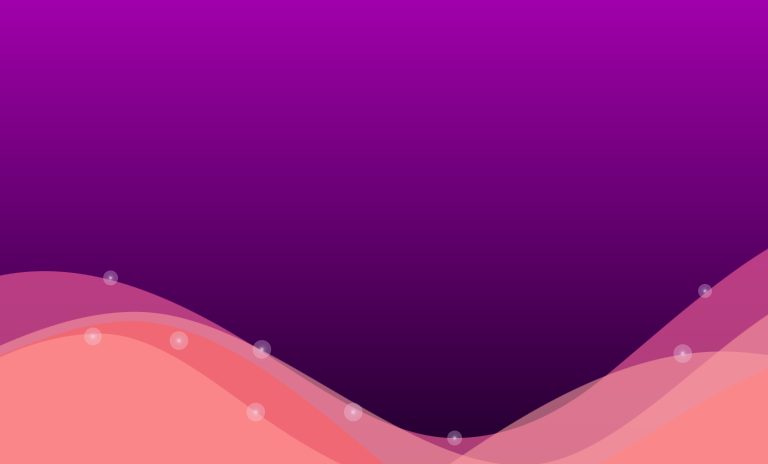
Reproduce this background procedurally as a Shadertoy shader.

```glsl
// Layered translucent coral waves with glowing beads under a violet gradient sky.

const vec3 SKY_TOP = vec3(0.63, 0.0, 0.67);
const vec3 SKY_BASE = vec3(0.125, 0.0, 0.17);
const vec4 MAGENTA = vec4(0.90, 0.34, 0.58, 0.70);
const vec4 SALMON = vec4(0.99, 0.62, 0.63, 0.58);
const vec4 RED = vec4(0.95, 0.40, 0.43, 0.85);
const vec4 CORAL = vec4(0.98, 0.53, 0.54, 0.97);
const vec3 BEAD = vec3(0.95, 0.85, 0.95);

// Cubic Hermite span between knots (x, height, slope).
float span(float x, vec3 a, vec3 b) {
    float w = b.x - a.x;
    float t = (x - a.x) / w;
    float s = 1.0 - t;
    return s * s * ((1.0 + 2.0 * t) * a.y + t * w * a.z)
         + t * t * ((3.0 - 2.0 * t) * b.y - s * w * b.z);
}

// Smooth crest line through five knots.
float crest(float x, vec3 a, vec3 b, vec3 c, vec3 d, vec3 e) {
    if (x < b.x) return span(x, a, b);
    if (x < c.x) return span(x, b, c);
    if (x < d.x) return span(x, c, d);
    return span(x, d, e);
}

// Tint everything below a crest, with a one-pixel soft edge.
vec3 fillBelow(vec3 base, float y, float height, vec4 tint) {
    float depth = height - y;
    float cover = clamp(depth / max(fwidth(depth), 1e-5) + 0.5, 0.0, 1.0);
    return mix(base, tint.rgb, tint.a * cover);
}

// Pale disc with a bright core; distances are in canvas heights.
vec3 addBead(vec3 base, float dist, float radius, float pixel) {
    float disc = clamp((radius - dist) / pixel + 0.5, 0.0, 1.0);
    float halo = 0.30 + 0.16 * (1.0 - smoothstep(0.0, radius * 0.7, dist));
    float core = 1.0 - smoothstep(0.0, radius * 0.35, dist);
    return mix(base, BEAD, disc * (halo + 0.35 * core));
}

void mainImage(out vec4 fragColor, in vec2 fragCoord) {
    vec2 uv = fragCoord / iResolution.xy;
    float aspect = iResolution.x / iResolution.y;

    // Sky
    vec3 color = mix(SKY_BASE, SKY_TOP, uv.y);

    // Crest heights, back to front
    float backWave = crest(uv.x,
        vec3(0.0, 0.406, 0.34), vec3(0.28, 0.303, -0.91),
        vec3(0.592, 0.056, 0.0), vec3(0.788, 0.189, 1.37),
        vec3(1.0, 0.464, 1.0));
    float longWave = crest(uv.x,
        vec3(0.0, 0.255, 0.72), vec3(0.176, 0.328, 0.0),
        vec3(0.46, 0.133, -0.95), vec3(0.68, -0.003, 0.0),
        vec3(1.0, 0.322, 1.1));
    float rightHill = crest(uv.x,
        vec3(0.0, -0.4, 0.0), vec3(0.3, -0.4, 0.0),
        vec3(0.586, 0.0, 1.15), vec3(0.94, 0.2425, 0.0),
        vec3(1.0, 0.235, -0.2));
    float leftHill = crest(uv.x,
        vec3(0.0, 0.234, 0.66), vec3(0.17, 0.308, 0.0),
        vec3(0.5, 0.0, -1.4), vec3(0.7, -0.3, 0.0),
        vec3(1.0, -0.3, 0.0));
    float frontWave = crest(uv.x,
        vec3(0.0, 0.23, 0.75), vec3(0.13, 0.281, 0.0),
        vec3(0.333, 0.112, -1.2), vec3(0.78, 0.0, 0.95),
        vec3(1.0, 0.206, 0.7));

    color = fillBelow(color, uv.y, backWave, MAGENTA);
    color = fillBelow(color, uv.y, longWave, SALMON);
    color = fillBelow(color, uv.y, rightHill, SALMON);
    color = fillBelow(color, uv.y, leftHill, RED);
    color = fillBelow(color, uv.y, frontWave, CORAL);

    // Beads: x, y, radius
    vec3 beads[9] = vec3[9](
        vec3(0.144, 0.401, 0.016), vec3(0.592, 0.056, 0.016),
        vec3(0.918, 0.373, 0.015), vec3(0.121, 0.275, 0.019),
        vec3(0.233, 0.266, 0.020), vec3(0.341, 0.247, 0.020),
        vec3(0.333, 0.112, 0.020), vec3(0.460, 0.112, 0.020),
        vec3(0.889, 0.238, 0.020));
    for (int i = 0; i < 9; i++) {
        vec2 offset = (uv - beads[i].xy) * vec2(aspect, 1.0);
        color = addBead(color, length(offset), beads[i].z, 1.0 / iResolution.y);
    }

    fragColor = vec4(color, 1.0);
}
```
